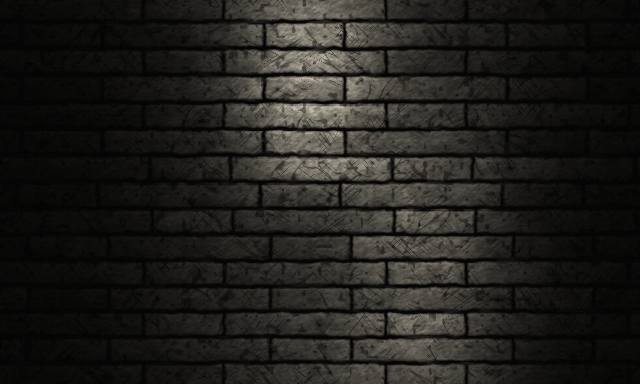
Give the GLSL for this texture, as a WebGL 1 fragment shader.

```glsl
precision highp float;
// Dark brick wall of alternating long and short bricks under a falling pool of warm light.

uniform vec2 u_resolution;

// All lengths are in courses (one brick row plus its mortar).
const vec2 WALL = vec2(24.41, 14.62);
const float COURSE_OFFSET = 0.19;
const float COURSE_BULGE = 0.12;
const float PAIR_LENGTH = 9.25;
const float SHORT_LENGTH = 3.07;
const float JOINT_HALF = 0.05;
const float BED_HALF = 0.065;
const float EDGE_WOBBLE = 0.075;
const float CORNER = 0.07;
const float AMBIENT = 0.032;
const float GRAIN = 0.65;
const float SCRATCH_DEPTH = 0.42;
const vec3 LIGHT_TINT = vec3(1.0, 0.96, 0.87);
const vec3 MORTAR = vec3(0.019, 0.019, 0.018);

float hash(vec2 p) {
  return fract(sin(dot(p, vec2(127.1, 311.7))) * 43758.55);
}

float noise(vec2 p) {
  vec2 cell = floor(p);
  vec2 f = fract(p);
  f = f * f * (3.0 - 2.0 * f);
  float low = mix(hash(cell), hash(cell + vec2(1.0, 0.0)), f.x);
  float high = mix(hash(cell + vec2(0.0, 1.0)), hash(cell + 1.0), f.x);
  return mix(low, high, f.y);
}

float fbm(vec2 p) {
  float sum = 0.0;
  float weight = 0.5;
  for (int i = 0; i < 4; i++) {
    sum += weight * noise(p);
    p = p * 2.03 + 17.3;
    weight *= 0.5;
  }
  return sum / 0.9375;
}

vec2 rotate(vec2 p, float angle) {
  float c = cos(angle);
  float s = sin(angle);
  return vec2(c * p.x - s * p.y, s * p.x + c * p.y);
}

float bell(float x, float width) {
  return exp(-x * x / (width * width));
}

// Left end of a short brick in the given course.
float courseStart(float row) {
  float even = 14.72 + 0.43 * bell(row - 7.2, 1.6);
  float odd = 10.08 + 0.25 * step(8.0, row) - 0.16 * step(abs(row - 7.0), 0.5);
  return mix(even, odd, mod(row, 2.0));
}

float roundedBox(vec2 p, vec2 halfSize, float radius) {
  vec2 q = abs(p) - halfSize + radius;
  return length(max(q, 0.0)) + min(max(q.x, q.y), 0.0) - radius;
}

// Upper beam, weaker lower beam, one lit course and a broad spill.
float lighting(vec2 p) {
  float upper = 0.43 * bell(p.x - 11.8, 2.5) * bell(p.y - 2.2, 4.0)
              * smoothstep(-1.2, 1.2, p.y);
  float lower = 0.2 * bell(p.x - 16.2, 2.7) * smoothstep(1.0, 9.0, p.y);
  float accent = 0.19 * bell(p.x - 12.5, 2.5) * bell(p.y - 6.4, 0.6);
  float spill = 0.165 * bell(p.x - 13.0, 6.4);
  return AMBIENT + upper + lower + accent + spill;
}

// Thin dark lines running in one direction, broken into patches.
float scratches(vec2 p, float angle, float seed) {
  vec2 q = rotate(p, angle) * vec2(1.1, 7.0) + seed;
  float line = 1.0 - smoothstep(0.0, 0.09, abs(noise(q) - 0.5));
  return line * smoothstep(0.4, 0.7, noise(p * 1.7 + seed));
}

void main() {
  vec2 uv = gl_FragCoord.xy / u_resolution;
  vec2 p = vec2(uv.x, 1.0 - uv.y) * WALL;
  float pixel = WALL.y / u_resolution.y;

  // Course and brick layout.
  float arch = sin(3.14159 * clamp((p.y - 0.81) / 13.0, 0.0, 1.0));
  float tilt = 0.05 * (noise(vec2(p.x * 0.3, floor(p.y) * 5.0)) - 0.5);
  float courseY = p.y + COURSE_OFFSET - COURSE_BULGE * arch + tilt;
  float row = floor(courseY);
  float along = p.x - courseStart(row);
  float x = mod(along, PAIR_LENGTH);
  float isLong = step(SHORT_LENGTH, x);
  float brickLength = mix(SHORT_LENGTH, PAIR_LENGTH - SHORT_LENGTH, isLong);
  vec2 local = vec2(x - isLong * SHORT_LENGTH, fract(courseY)) - 0.5 * vec2(brickLength, 1.0);
  float id = hash(vec2(floor(along / PAIR_LENGTH) * 2.0 + isLong, row));

  // Chipped brick outline.
  vec2 wobble = vec2(noise(p * 3.1), noise(p * 2.6 + 40.0)) - 0.5;
  wobble += 0.5 * (vec2(noise(p * 9.0 + 7.0), noise(p * 8.0 + 80.0)) - 0.5);
  vec2 halfSize = 0.5 * vec2(brickLength, 1.0) - vec2(JOINT_HALF, BED_HALF);
  float d = roundedBox(local + EDGE_WOBBLE * wobble, halfSize, CORNER);
  float face = 1.0 - smoothstep(-pixel, pixel, d);

  // Rough surface: clouds, fine grain, scratches, pits and a lit top edge.
  float surface = 0.72 + 0.56 * fbm(p * vec2(1.8, 3.2) + id * 31.0);
  surface *= 1.0 + GRAIN * (fbm(rotate(p, 0.35) * vec2(7.0, 13.0)) - 0.5);
  surface *= 1.0 - SCRATCH_DEPTH * scratches(p, 0.55 + 0.4 * id, 3.0);
  surface *= 1.0 - SCRATCH_DEPTH * scratches(p, -0.5 - 0.5 * id, 19.0);
  surface *= 1.0 - 0.4 * smoothstep(0.77, 0.9, noise(p * 5.0 + 60.0));
  surface *= (0.84 + 0.3 * id) * (1.0 - 0.28 * local.y);
  surface *= 1.0 - 0.4 * smoothstep(-0.1, 0.0, d);
  surface += 0.22 * bell(local.y + halfSize.y - 0.06, 0.06) * noise(p * 4.0);

  // Faint crumbs of mortar catch the light between the bricks.
  float light = lighting(p);
  float crumbs = 0.3 * smoothstep(0.5, 0.85, fbm(p * vec2(1.4, 6.0) + 9.0));
  vec3 brick = LIGHT_TINT * light * surface;
  vec3 gap = MORTAR + LIGHT_TINT * light * crumbs;
  gl_FragColor = vec4(mix(gap, brick, face), 1.0);
}
```
